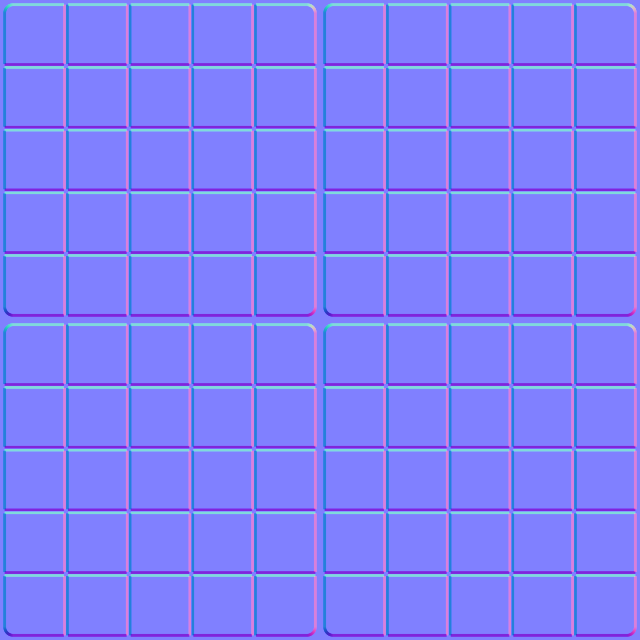
Write a Shadertoy shader that draws this texture map.

```glsl
// Tangent-space normal map of rounded panels, each split into square tiles.
// A rounded-box distance bevels every panel rim; V-shaped grooves, repeated
// by rounding to the nearest tile border, bevel the tiles inside it.

const float PANELS = 2.0;         // panels across and down the canvas
const float TILES = 5.0;          // tiles across and down a panel
const float MARGIN = 0.0103;      // gutter beside a panel, in panel periods
const float BEVEL = 0.0086;       // width of one sloped face
const float CORNER_RADIUS = 0.031;
const float SOFTNESS = 0.0019;    // smallest half-width of a blended edge
const float SLOPE = 1.0;          // 45 degree faces
const float CORNER_BOOST = 0.6;   // extra steepness on the rounded corners

// Signed distance to the rounded panel in x, outward direction in yz.
vec3 panelDistance(vec2 p, float halfSize) {
    vec2 a = abs(p) - halfSize + CORNER_RADIUS;
    vec2 outer = max(a, 0.0);
    float len = length(outer);
    float d = len + min(max(a.x, a.y), 0.0) - CORNER_RADIUS;
    return vec3(d, sign(p) * outer / max(len, 1e-5));
}

// Signed offset on each axis from the nearest inner groove.
vec2 grooveOffset(vec2 p, float halfSize) {
    float tile = 2.0 * halfSize / TILES;
    vec2 cell = (p + halfSize) / tile;
    vec2 nearest = clamp(floor(cell + 0.5), 1.0, TILES - 1.0);
    return (cell - nearest) * tile;
}

void mainImage(out vec4 fragColor, in vec2 fragCoord) {
    vec2 uv = fragCoord / iResolution.xy;
    vec2 p = fract(uv * PANELS) - 0.5;
    float halfSize = 0.5 - MARGIN;
    float soft = max(SOFTNESS, 0.5 * PANELS / iResolution.y);

    // Rim: one sloped band just inside the panel outline
    vec3 panel = panelDistance(p, halfSize);
    float depth = -panel.x;
    float rimBand = smoothstep(-soft, soft, depth)
                  * (1.0 - smoothstep(BEVEL - soft, BEVEL + soft, depth));
    float steepness = 1.0 + CORNER_BOOST * 2.0 * abs(panel.y * panel.z);
    vec2 rim = panel.yz * rimBand * steepness;

    // Grooves: two opposed faces that end at the rim
    vec2 offset = grooveOffset(p, halfSize);
    vec2 dist = abs(offset);
    vec2 groove = -clamp(offset / soft, -1.0, 1.0)
                * (1.0 - smoothstep(BEVEL - soft, BEVEL + soft, dist));
    groove *= smoothstep(0.25 * BEVEL, 0.75 * BEVEL, depth);

    // Each face flattens where a groove of the other axis crosses it
    vec2 uncrossed = smoothstep(0.5 * BEVEL, BEVEL, dist.yx);
    vec2 slope = SLOPE * (rim + groove) * uncrossed;

    vec3 normal = normalize(vec3(slope, 1.0));
    fragColor = vec4(0.5 + 0.5 * normal, 1.0);
}
```
